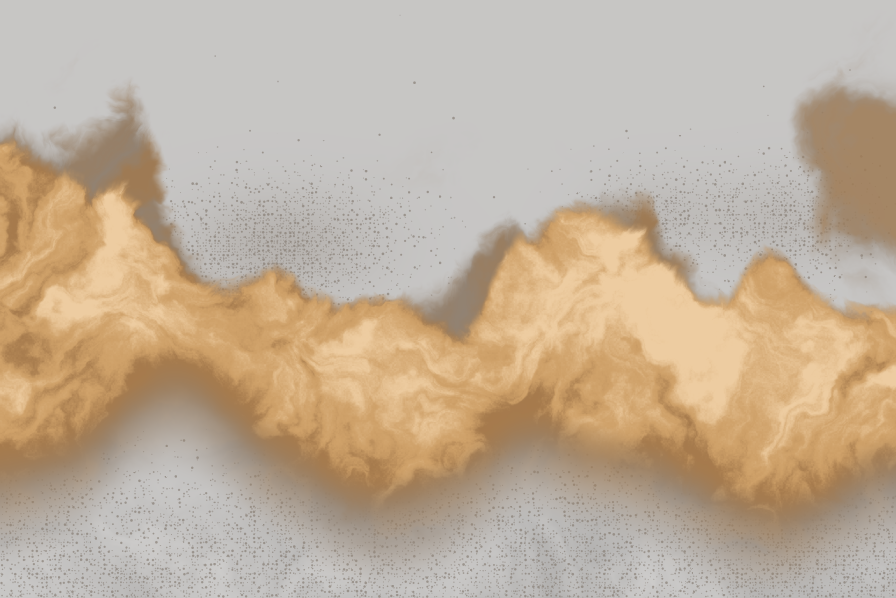
This background is drawn by a Shadertoy shader. Its source:

```glsl
// Billowing golden sand clouds with dark smoke and scattered dust on pale grey.

float hash(vec2 p) {
    vec3 q = fract(p.xyx * vec3(.1031, .1030, .0973));
    q += dot(q, q.yzx + 33.33);
    return fract((q.x + q.y) * q.z);
}

float noise(vec2 p) {
    vec2 i = floor(p), f = fract(p);
    f = f * f * f * (f * (f * 6. - 15.) + 10.);
    return mix(mix(hash(i), hash(i + vec2(1, 0)), f.x),
               mix(hash(i + vec2(0, 1)), hash(i + 1.), f.x), f.y);
}

float fbm(vec2 p) {
    float sum = 0., amp = .5;
    for (int i = 0; i < 6; i++) {
        sum += amp * noise(p);
        p = mat2(1.6, 1.2, -1.2, 1.6) * p + 17.3;
        amp *= .5;
    }
    return sum;
}

float bump(float x, float center, float width) {
    x = (x - center) / width;
    return exp(-x * x);
}

float blob(vec2 p, vec2 center, vec2 size) {
    p = (p - center) / size;
    return exp(-dot(p, p));
}

// Upper outline of the sand
float sandTop(float x) {
    return .50 + .27 * bump(x, 0., .24) + .06 * bump(x, .23, .06)
        + .05 * bump(x, .47, .07) + .02 * bump(x, .65, .07)
        - .05 * bump(x, .77, .06) + .17 * bump(x, .96, .11)
        + .04 * bump(x, .86, .035) + .04 * bump(x, 1.1, .08)
        + .11 * bump(x, 1.3, .055);
}

// Lower outline of the sand
float sandBottom(float x) {
    return .23 + .12 * bump(x, .29, .11) - .07 * bump(x, .64, .13)
        - .10 * bump(x, 1.3, .15) + .04 * bump(x, .88, .09)
        - .03 * bump(x, 0., .1);
}

// Jittered round grains, present where a cell's hash is below the density
float grains(vec2 p, float scale, float density) {
    vec2 cell = floor(p * scale);
    vec2 jitter = .3 + .4 * vec2(hash(cell + 3.7), hash(cell + 91.3));
    float radius = mix(.14, .3, hash(cell + 47.1));
    float d = (length(fract(p * scale) - jitter) - radius) / scale;
    float px = .7 / iResolution.y;
    return smoothstep(px, -px, d) * step(hash(cell), density);
}

void mainImage(out vec4 fragColor, in vec2 fragCoord) {
    vec2 p = fragCoord / iResolution.y;

    // Turbulence and its relief lit from the upper left
    vec2 warp = vec2(fbm(p * 5.), fbm(p * 5. + 31.)) - .5;
    vec2 q = p * 7. + warp * 3.;
    float n = fbm(q) - .5;
    float relief = n + .5 - fbm(q + vec2(-.12, .2));
    float fine = fbm(p * 24. + warp * 9.) - .5;
    vec2 s = p + warp * .07;
    float top = sandTop(s.x) + n * .07 + fine * .03;
    float bottom = sandBottom(s.x) + n * .07;
    float smokeTop = sandTop(s.x) + .16 * bump(s.x, .21, .09)
        + .04 * bump(s.x, 0., .1) + .14 * bump(s.x, .79, .07)
        + .06 * bump(s.x, 1.08, .1) + n * .13 + fine * .04;

    // Pale backdrop with faint veils near the floor
    vec3 color = vec3(.78, .775, .77);
    color -= .08 * smoothstep(.35, .05, p.y) * (.4 + 2. * n);

    // Dust above the sand and across the floor
    float upper = blob(p, vec2(.47, .59), vec2(.22, .12))
        + .7 * blob(p, vec2(1.08, .64), vec2(.13, .09))
        + .8 * blob(p, vec2(1.32, .63), vec2(.15, .11));
    float floorDust = smoothstep(.3, .02, p.y);
    float density = .75 * upper * upper + .5 * floorDust * (.9 + n);
    color = mix(color, vec3(.62, .59, .56), .4 * min(upper * upper, 1.));
    float dust = max(grains(p, 135., density), .7 * grains(p + 5., 210., density));
    color = mix(color, vec3(.50, .46, .42), .62 * dust);

    // Dark smoke, right-hand plume and thin wisps
    float smoke = smoothstep(-.015, .06, smokeTop - p.y);
    float plume = blob(s, vec2(1.48, .69), vec2(.13, .19))
        + .45 * blob(s, vec2(1.38, .78), vec2(.09, .08));
    plume = smoothstep(.2, .9, plume + n * .9);
    float wisp = blob(s, vec2(.84, .71), vec2(.12, .035)) * smoothstep(-.1, .2, n);
    smoke = max(smoke, max(.85 * plume, .4 * wisp));
    float haze = smoothstep(bottom - .15, bottom + .03, p.y);
    vec3 smokeColor = mix(vec3(.57, .51, .45), vec3(.62, .48, .33),
        clamp(.4 + 2.5 * n + .6 * blob(p, vec2(1.5, .7), vec2(.07, .1)), 0., 1.));
    color = mix(color, smokeColor, smoke * haze);

    // Sand tone: broad light and shade, then folds
    float light = .55 + .25 * blob(p, vec2(.22, .6), vec2(.1, .07))
        + .3 * blob(p, vec2(.25, .47), vec2(.13, .05))
        + .3 * blob(p, vec2(.65, .38), vec2(.16, .14))
        + .4 * blob(p, vec2(1.05, .47), vec2(.2, .14))
        + .3 * blob(p, vec2(1.36, .38), vec2(.2, .13))
        - .35 * blob(p, vec2(.84, .31), vec2(.08, .06))
        - .3 * blob(p, vec2(.07, .42), vec2(.12, .07))
        - .25 * blob(p, vec2(.8, .49), vec2(.09, .04))
        - .25 * blob(p, vec2(.36, .34), vec2(.16, .06));
    light += n * .8 + relief * 1.5 + fine * .25;
    light -= .35 * smoothstep(.04, 0., top - p.y);
    light -= .5 * smoothstep(.12, -.01, p.y - bottom);
    light += .06 * (hash(floor(p * 340.)) - .5);
    vec3 sand = mix(vec3(.65, .48, .30), vec3(.81, .63, .41), smoothstep(.05, .5, light));
    sand = mix(sand, vec3(.93, .80, .63), smoothstep(.45, 1.05, light));
    float cover = smoothstep(-.008, .025, top - p.y)
        * smoothstep(-.035, .06, p.y - bottom);
    color = mix(color, sand, cover);

    fragColor = vec4(color, 1.);
}
```
